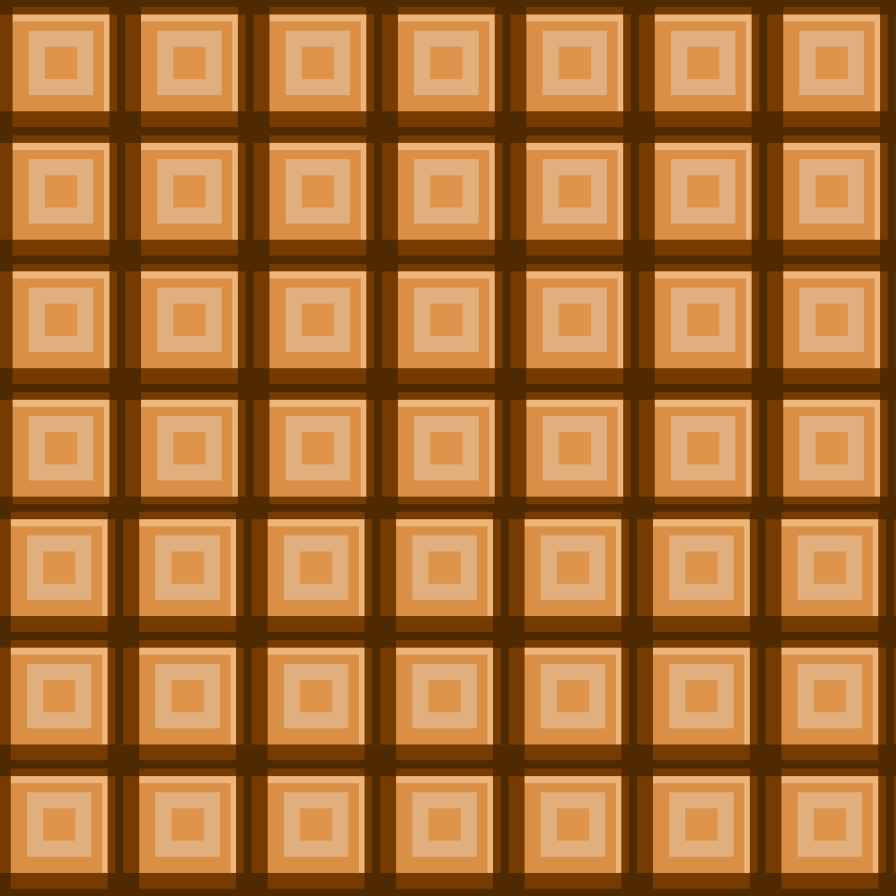
Give the GLSL for this pattern, as a three.js fragment shader.

```glsl
// Grid of bevelled caramel squares set in dark brown grooves, seven across and seven down.
// Each cell is built from antialiased bands and nested boxes; a horizontal seam
// cuts the grid below the fourth row, where the lower rows move up and slightly left.

varying vec2 vUv;

// Coverage of the interval from a to b, with edges softened over one pixel
float band(float x, float a, float b, float pixel) {
  return clamp((x - a) / pixel + 0.5, 0.0, 1.0) * clamp((b - x) / pixel + 0.5, 0.0, 1.0);
}

float centredBox(vec2 p, float halfSize, float pixel) {
  return band(p.x, -halfSize, halfSize, pixel) * band(p.y, -halfSize, halfSize, pixel);
}

// Grid measured in cells, x to the right and y downward, from the upper left of a face
vec3 squareGrid(vec2 cells, float pixel) {
  // Wrap inside the groove so that every face edge stays smooth
  vec2 p = fract(cells + 0.03) - 0.03;
  float column = band(p.x, 0.0, 0.754, pixel);
  float row = band(p.y, 0.0, 0.754, pixel);

  // Grooves: a dark line in each, solid dark where they cross
  float line = max(band(p.x, 0.814, 0.876, pixel), band(p.y, 0.877, 0.941, pixel));
  float crossing = (1.0 - column) * (1.0 - row);
  vec3 groove = mix(vec3(0.46, 0.23, 0.0), vec3(0.31, 0.16, 0.0), max(line, crossing));

  // Face: light along the top and right edges, then two nested squares
  float highlight = max(band(p.y, -1.0, 0.055, pixel), band(p.x, 0.711, 2.0, pixel));
  vec3 face = mix(vec3(0.85, 0.56, 0.27), vec3(0.935, 0.71, 0.48), highlight);
  vec2 fromCentre = p - 0.377;
  face = mix(face, vec3(0.88, 0.685, 0.49), centredBox(fromCentre, 0.251, pixel));
  face = mix(face, vec3(0.87, 0.585, 0.295), centredBox(fromCentre, 0.126, pixel));

  return mix(groove, face, column * row);
}

void main() {
  vec2 cells = vec2(vUv.x, 1.0 - vUv.y) * 6.976;
  float pixel = max(fwidth(cells.x), 0.0001);

  // Join the two parts of the grid along the seam
  vec3 upper = squareGrid(cells - vec2(0.098, 0.1126), pixel);
  vec3 lower = squareGrid(cells - vec2(0.084, 0.0425), pixel);
  float belowSeam = clamp((cells.y - 3.924) / pixel + 0.5, 0.0, 1.0);

  gl_FragColor = vec4(mix(upper, lower, belowSeam), 1.0);
}
```
